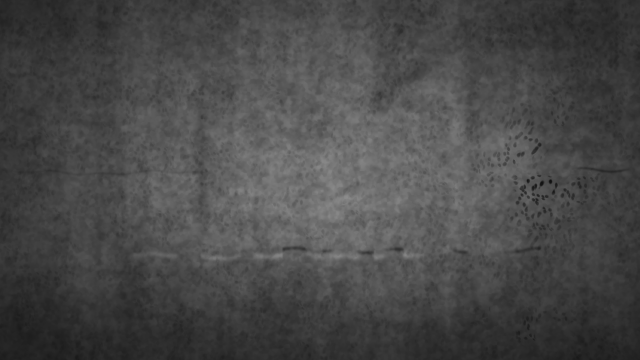
Reproduce this texture procedurally as a WebGL 2 fragment shader.

```glsl
#version 300 es
precision highp float;
uniform vec2 u_resolution;
out vec4 outColor;

const float EDGE_TONE = 0.10;
const float CENTRE_TONE = 0.445;
const vec2 GLOW_CENTRE = vec2(0.52, 0.45);
const float GLOW_WIDTH = 0.50;
const float GLOW_ABOVE = 0.68;
const float GLOW_BELOW = 0.39;
const float MOTTLE_AMOUNT = 0.24;
const float GRAIN_AMOUNT = 0.19;
const float STREAK_AMOUNT = 0.15;
const float SEAM_HEIGHT = 0.294;
const float PIT_CELLS = 62.0;
const vec2 PIT_CENTRE = vec2(0.845, 0.525);

float hash(vec2 p) {
    vec3 q = fract(p.xyx * vec3(0.1031, 0.1030, 0.0973));
    q += dot(q, q.yzx + 33.33);
    return fract((q.x + q.y) * q.z);
}

vec2 cellPoint(vec2 cell) {
    return vec2(hash(cell + 17.3), hash(cell + 71.9));
}

// Cellular noise: x = blended cell tone around zero, y = nearest distance
vec2 cellular(vec2 p) {
    vec2 base = floor(p);
    float total = 0.0, weights = 0.0, nearest = 4.0;
    for (int j = -1; j <= 1; j++) {
        for (int i = -1; i <= 1; i++) {
            vec2 cell = base + vec2(i, j);
            vec2 d = cell + cellPoint(cell) - p;
            float d2 = dot(d, d);
            float w = exp(-5.0 * d2);
            total += w * (hash(cell) - 0.5);
            weights += w;
            nearest = min(nearest, d2);
        }
    }
    return vec2(total / weights, sqrt(nearest));
}

float layeredCells(vec2 p) {
    float sum = 0.0, amplitude = 0.6;
    for (int i = 0; i < 4; i++) {
        sum += amplitude * cellular(p).x;
        p = mat2(0.8, 0.6, -0.6, 0.8) * p * 2.1 + 13.7;
        amplitude *= 0.7;
    }
    return sum;
}

float softSpot(vec2 uv, vec2 centre, vec2 radius) {
    vec2 d = (uv - centre) / radius;
    return exp(-dot(d, d));
}

float span(float x, float start, float end, float fade) {
    return smoothstep(start - fade, start + fade, x)
         * (1.0 - smoothstep(end - fade, end + fade, x));
}

float softLine(float d, float width) {
    return exp(-d * d / (width * width));
}

void main() {
    vec2 uv = gl_FragCoord.xy / u_resolution;
    vec2 p = gl_FragCoord.xy / u_resolution.y;

    // Broad central light
    vec2 offset = uv - GLOW_CENTRE;
    float glowHeight = mix(GLOW_BELOW, GLOW_ABOVE, smoothstep(-0.1, 0.1, offset.y));
    vec2 reach = offset / vec2(GLOW_WIDTH, glowHeight);
    float tone = mix(EDGE_TONE, CENTRE_TONE, exp(-dot(reach, reach)));

    // Mottling, brushed streaks and grain
    float mottle = layeredCells(p * 6.0);
    float streaks = cellular(p * vec2(26.0, 3.0) + 5.0).x
                  + 0.6 * cellular(p * vec2(5.0, 38.0) + 31.0).x;
    float grain = cellular(p * 60.0).x + 0.8 * cellular(p * 118.0 + 9.0).x;
    float relief = 1.0 + MOTTLE_AMOUNT * mottle + STREAK_AMOUNT * streaks + GRAIN_AMOUNT * grain;

    // Broad stains and pale patches
    relief -= 0.20 * softSpot(uv, vec2(0.85, 0.92), vec2(0.09, 0.10)) * (1.0 + 2.0 * mottle);
    relief -= 0.13 * softSpot(uv, vec2(0.14, 0.93), vec2(0.05, 0.05));
    relief += 0.10 * softSpot(uv, vec2(0.51, 0.57), vec2(0.06, 0.09));
    relief += 0.09 * softSpot(uv, vec2(0.53, 0.89), vec2(0.06, 0.07));
    relief += 0.10 * softSpot(uv, vec2(0.80, 0.55), vec2(0.10, 0.10));

    // Vertical and diagonal form marks
    relief -= 0.13 * softLine(uv.x - 0.315, 0.008) * span(uv.y, 0.32, 0.78, 0.08);
    relief -= 0.15 * softLine(uv.x - 0.737, 0.012) * span(uv.y, 0.50, 0.94, 0.06);
    relief -= 0.07 * softLine(uv.x - 0.485, 0.008) * span(uv.y, 0.65, 0.95, 0.06);
    float diagonal = uv.y - 0.70 - 1.33 * (uv.x - 0.573);
    relief -= 0.13 * softLine(diagonal, 0.032) * span(uv.x, 0.57, 0.73, 0.03);

    // Broken horizontal seam: dark upper lip, pale lower lip
    float wobble = 0.004 * sin(uv.x * 31.0) + 0.003 * sin(uv.x * 83.0 + 1.0);
    float seam = uv.y - SEAM_HEIGHT - wobble;
    float breaks = cellular(vec2(p.x * 24.0, 4.0)).x;
    float darkGap = smoothstep(-0.15, 0.25, breaks) * span(uv.x, 0.40, 0.87, 0.06);
    float paleGap = smoothstep(-0.25, 0.20, -breaks) * span(uv.x, 0.21, 0.66, 0.04);
    relief -= 0.38 * softLine(seam - 0.010, 0.006) * darkGap;
    relief += 0.30 * softLine(seam + 0.006, 0.008) * paleGap;
    relief -= 0.06 * smoothstep(-0.02, 0.02, -seam) * span(uv.x, 0.15, 0.90, 0.10);

    // Hairline cracks
    relief -= 0.30 * softLine(uv.y - 0.530 - wobble, 0.004) * span(uv.x, 0.90, 0.98, 0.01);
    relief -= 0.12 * softLine(uv.y - 0.520 - wobble, 0.004) * span(uv.x, 0.02, 0.32, 0.04);

    // Scattered pits, densest on the right
    vec2 pitPoint = p * vec2(PIT_CELLS, PIT_CELLS * 0.75) + 2.0 * mottle;
    float pit = 1.0 - smoothstep(0.12, 0.42, cellular(pitPoint).y);
    float cluster = smoothstep(-0.12, 0.18, cellular(p * 19.0 + 3.0).x);
    float density = 0.10 + 0.65 * softSpot(uv, PIT_CENTRE, vec2(0.065, 0.12))
                  + 0.30 * softSpot(uv, vec2(0.85, 0.08), vec2(0.05, 0.05));
    relief -= pit * cluster * density;

    outColor = vec4(vec3(clamp(tone * relief, 0.0, 1.0)), 1.0);
}
```
